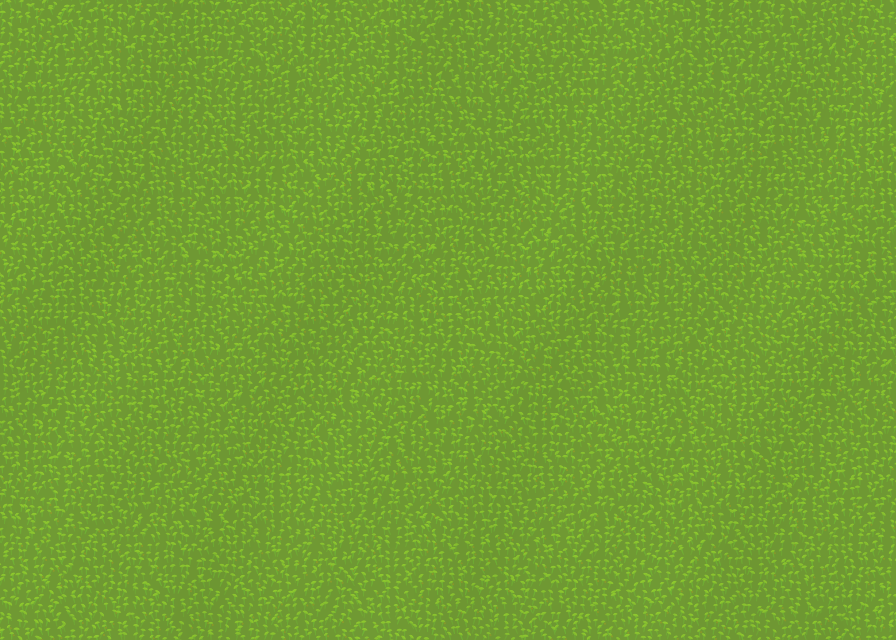
This texture is drawn by a Shadertoy shader. Its source:

```glsl
const float ROWS = 83.0;            // tufts per canvas height
const float JITTER = 0.74;          // scatter of a tuft within its cell
const vec2 CAP_RADII = vec2(0.33, 0.22);
const float BLADE_LENGTH = 0.72;
const float BLADE_WIDTH = 0.12;
const float LEAN = 0.32;            // greatest sideways bend of a blade
const float TILT = 0.75;            // greatest turn of a cap, radians
const float FLECK_SHARE = 0.12;     // tufts with a dry fleck
const float DRIFT = 0.009;          // broad light variation

const vec3 SOIL = vec3(0.435, 0.595, 0.200);
const vec3 BLADE = vec3(0.435, 0.690, 0.200);
const vec3 CAP_DARK = vec3(0.490, 0.700, 0.185);
const vec3 CAP_LIGHT = vec3(0.555, 0.785, 0.175);
const vec3 FLECK = vec3(0.530, 0.600, 0.170);

vec2 hash2(vec2 p) {
    vec3 q = fract(p.xyx * vec3(0.1031, 0.1030, 0.0973));
    q += dot(q, q.yzx + 33.33);
    return fract((q.xx + q.yz) * q.zy);
}

float cover(float dist, float pixel) {
    return 1.0 - smoothstep(-0.5 * pixel, 0.5 * pixel, dist);
}

float ellipseDistance(vec2 p, vec2 radii) {
    return (length(p / radii) - 1.0) * min(radii.x, radii.y);
}

// Tapered stroke from the origin to tip
float bladeDistance(vec2 p, vec2 tip) {
    float along = clamp(dot(p, tip) / dot(tip, tip), 0.0, 1.0);
    return length(p - tip * along) - BLADE_WIDTH * (1.0 - 0.5 * along);
}

// One blade with a lit, turned cap; p is measured from the cap
vec3 drawTuft(vec3 color, vec2 p, vec2 id, float pixel) {
    vec2 shape = hash2(id + 41.0);
    vec2 tone = hash2(id + 97.0);

    vec2 root = vec2((shape.x - 0.5) * 2.0 * LEAN, -BLADE_LENGTH);
    float blade = cover(bladeDistance(p, root), pixel);
    color = mix(color, BLADE, blade * mix(0.45, 0.95, tone.x));

    float angle = (shape.y - 0.5) * 2.0 * TILT;
    float c = cos(angle), s = sin(angle);
    vec2 q = mat2(c, -s, s, c) * p;
    float cap = ellipseDistance(q, CAP_RADII * mix(0.8, 1.15, tone.y));
    cap = max(cap, -0.12 - q.y + 0.3 * abs(q.x));
    float light = smoothstep(-0.2, 0.15, q.y) * mix(0.65, 1.0, tone.x);
    color = mix(color, mix(CAP_DARK, CAP_LIGHT, light), cover(cap, pixel));

    float fleck = length(p - vec2(0.25, -0.22)) - 0.13;
    float dry = step(tone.y, FLECK_SHARE);
    return mix(color, FLECK, dry * cover(fleck, pixel));
}

void mainImage(out vec4 fragColor, in vec2 fragCoord) {
    vec2 uv = fragCoord / iResolution.y;
    vec2 p = uv * ROWS;
    float pixel = ROWS / iResolution.y;
    vec2 cell = floor(p);

    // Nearer tufts overlap those behind
    vec3 color = SOIL;
    for (int row = 1; row >= -1; row--) {
        for (int col = -1; col <= 1; col++) {
            vec2 id = cell + vec2(col, row);
            vec2 center = id + 0.5 + JITTER * (hash2(id + 7.0) - 0.5);
            color = drawTuft(color, p - center, id, pixel);
        }
    }

    // Faint slanted bands across the field
    float bands = sin(dot(uv, vec2(14.0, -5.0)) + 1.5 * sin(uv.y * 6.0))
                + 0.6 * sin(dot(uv, vec2(31.0, -13.0)) + 2.0);
    color *= 1.0 + DRIFT * bands;

    fragColor = vec4(color, 1.0);
}
```
